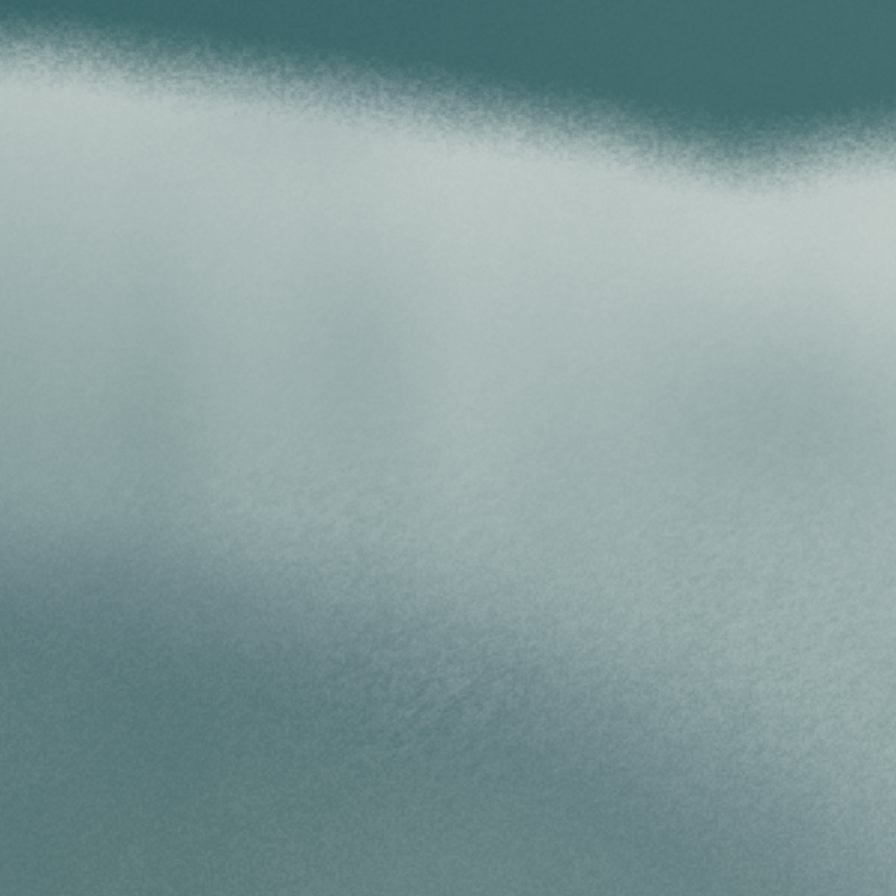
This texture is drawn by a Shadertoy shader. Its source:

```glsl
// A pale bank of sea mist between a deep teal sky band and a dim lower slope.
// Two curved soft edges split the canvas; gaussian blobs shade the mist,
// and hashed value noise adds spray, slanted ripples and fine grain.

const vec3 DEEP_TEAL = vec3(0.27, 0.43, 0.44);
const vec3 PALE_MIST = vec3(0.72, 0.77, 0.76);

float hash21(vec2 p) {
    vec3 q = fract(vec3(p.xyx) * 0.1031);
    q += dot(q, q.yzx + 33.33);
    return fract((q.x + q.y) * q.z);
}

float valueNoise(vec2 p) {
    vec2 cell = floor(p), f = fract(p);
    f = f * f * (3.0 - 2.0 * f);
    float low = mix(hash21(cell), hash21(cell + vec2(1, 0)), f.x);
    float high = mix(hash21(cell + vec2(0, 1)), hash21(cell + vec2(1, 1)), f.x);
    return mix(low, high, f.y);
}

// Signed noise, octaves from coarse to fine
float fbm(vec2 p) {
    float sum = 0.0, gain = 0.5;
    for (int i = 0; i < 4; i++) {
        sum += gain * (valueNoise(p) - 0.5);
        p = mat2(0.8, 0.6, -0.6, 0.8) * p * 2.03 + 7.1;
        gain *= 0.55;
    }
    return sum;
}

float blob(vec2 p, vec2 center, vec2 radius) {
    vec2 d = (p - center) / radius;
    return exp(-dot(d, d));
}

// Crest of the mist, sinking to the right with a small upturn
float crestHeight(float x) {
    return 0.967 - 0.12 * x - 0.045 * x * x + 0.065 * smoothstep(0.8, 1.05, x);
}

// Line where the mist fades into the lower slope
float slopeHeight(float x) {
    return 0.375 - 0.16 * x - 0.2 * x * x * x;
}

// Brightness inside the mist: vertical falloff, columns and soft hollows
float mistTone(vec2 p, float crest, float slope) {
    float depth = clamp((crest - p.y) / (crest - slope), 0.0, 1.0);
    float tone = mix(0.74, 0.535, depth);
    tone -= 0.045 * blob(p, vec2(0.0, 0.57), vec2(0.13, 0.24));
    tone -= 0.04 * blob(p, vec2(0.18, 0.56), vec2(0.06, 0.22));
    tone -= 0.035 * blob(p, vec2(0.40, 0.62), vec2(0.08, 0.11));
    tone -= 0.07 * blob(p, vec2(0.88, 0.53), vec2(0.15, 0.11));
    tone -= 0.04 * blob(p, vec2(0.34, 0.86), vec2(0.13, 0.05));
    tone += 0.02 * blob(p, vec2(0.53, 0.77), vec2(0.09, 0.13));
    tone += 0.025 * blob(p, vec2(0.82, 0.73), vec2(0.14, 0.07));
    tone += 0.03 * blob(p, vec2(1.0, 0.69), vec2(0.07, 0.12));
    tone += 0.025 * blob(p, vec2(0.52, 0.50), vec2(0.07, 0.15));
    return tone + 0.025 * fbm(p * vec2(9.0, 2.5));
}

float slopeTone(vec2 p) {
    float tone = 0.36 + 0.09 * p.x * p.x;
    tone += 0.03 * blob(p, vec2(0.48, 0.0), vec2(0.18, 0.12));
    return tone + 0.03 * fbm(p * 6.0);
}

void mainImage(out vec4 fragColor, in vec2 fragCoord) {
    vec2 p = fragCoord / iResolution.xy;
    float crest = crestHeight(p.x), slope = slopeHeight(p.x);

    // Lower slope rising into the mist, softer to the right
    float fade = p.y - slope + 0.03 * fbm(p * 8.0);
    float softness = 0.1 + 0.06 * p.x;
    float tone = mix(slopeTone(p), mistTone(p, crest, slope),
                     smoothstep(-softness, softness, fade));

    // Slanted ripples, strongest along the slope and at the lower right
    vec2 slanted = mat2(0.85, -0.53, 0.53, 0.85) * p;
    float ripple = fbm(slanted * vec2(90.0, 160.0));
    float rough = blob(p, vec2(0.48, 0.22), vec2(0.15, 0.09))
                + 0.6 * blob(p, vec2(0.88, 0.28), vec2(0.22, 0.24))
                + 0.5 * blob(p, vec2(0.38, 0.42), vec2(0.2, 0.09));
    tone += ripple * (0.018 + 0.1 * rough);

    // Sky band: a broad fade broken by fine spray
    float spray = 0.03 * fbm(p * vec2(190.0, 230.0)) + 0.014 * fbm(p * 12.0);
    float sky = smoothstep(-0.072, 0.038, p.y - crest + spray);
    float skyTone = 0.235 + 0.035 * p.x + 0.015 * fbm(p * 7.0);
    tone = mix(tone, skyTone, sky);

    // Fine grain
    float grain = valueNoise(p * 300.0) + 0.7 * valueNoise(p.yx * 470.0) - 0.85;
    tone += grain * mix(0.042, 0.017, smoothstep(0.2, 0.6, p.y));

    // Tone to colour, greyer in the dim tones, with a faint cool fringe
    vec3 color = mix(DEEP_TEAL, PALE_MIST, (tone - 0.27) / 0.45);
    float dim = smoothstep(0.28, 0.37, tone) * (1.0 - smoothstep(0.42, 0.6, tone));
    color -= vec3(0.0, 0.018, 0.014) * dim * (1.0 - sky);
    float fringe = 0.55 * exp(-pow((p.y - slope) / 0.08, 2.0))
                 + 0.7 * blob(p, vec2(0.42, 0.895), vec2(0.12, 0.025));
    color += vec3(0.0, -0.007, 0.011) * fringe;
    color += vec3(0.0, -0.003, -0.012) * blob(p, vec2(0.2, 0.0), vec2(0.35, 0.2));
    fragColor = vec4(clamp(color, 0.0, 1.0), 1.0);
}
```
